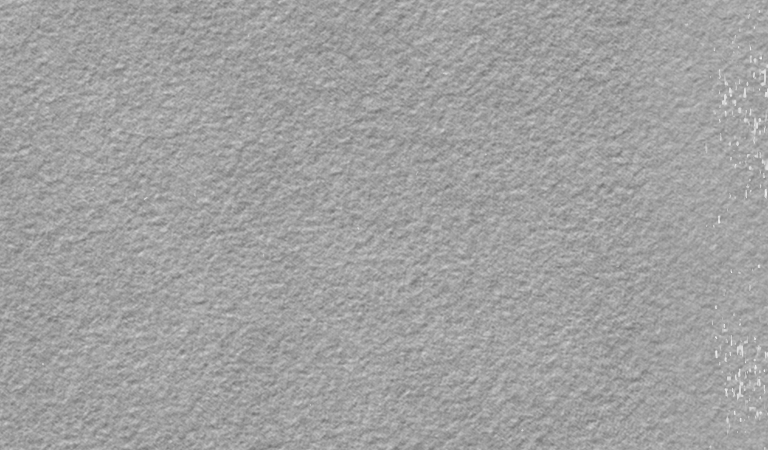
A Shadertoy shader for this texture:

```glsl
// Grey rough plaster in raking light, with chipped white streaks along the right side.
#define BASE_GREY 0.630
#define RELIEF 0.31
#define GRAIN_FREQ 80.0
#define GRAIN_TILT 0.15
#define GRAIN_STRETCH 1.2
#define LIGHT_REACH 0.0027
#define FIBRE_CONTRAST 0.075
#define FINE_GRAIN 0.045
#define CHIP_WHITE 0.92
#define CHIP_DENSITY 0.85
#define SPECK_DENSITY 0.09

float hash(vec2 p) {
    return fract(sin(dot(p, vec2(127.1, 311.7))) * 43758.5453);
}

float valueNoise(vec2 p) {
    vec2 cell = floor(p), f = fract(p);
    f = f * f * (3.0 - 2.0 * f);
    float low = mix(hash(cell), hash(cell + vec2(1, 0)), f.x);
    float high = mix(hash(cell + vec2(0, 1)), hash(cell + vec2(1, 1)), f.x);
    return mix(low, high, f.y);
}

mat2 rotation(float angle) {
    float c = cos(angle), s = sin(angle);
    return mat2(c, s, -s, c);
}

// Height of the rough surface: three octaves, turned to cross each other
float surfaceHeight(vec2 p) {
    p = rotation(-GRAIN_TILT) * p * GRAIN_FREQ;
    p.x /= GRAIN_STRETCH;
    float height = 0.0, weight = 0.48;
    for (int i = 0; i < 3; i++) {
        height += weight * valueNoise(p);
        p = rotation(0.9) * p * 1.85 + 17.3;
        weight *= 0.66;
    }
    return height;
}

// Fine fibres lying across each other on two diagonals, centred on zero
float fibres(vec2 p) {
    float rising = valueNoise(rotation(-0.65) * p * vec2(85.0, 260.0));
    float falling = valueNoise(rotation(0.75) * p * vec2(95.0, 260.0) + 31.0);
    return rising + falling - 1.0;
}

// Soft-edged capsule along y, centred on the origin
float streak(vec2 p, float halfLength, float radius, float blur) {
    p.y -= clamp(p.y, -halfLength, halfLength);
    return 1.0 - smoothstep(radius - blur, radius + blur, length(p));
}

// Short upright chips, one per cell, with staggered columns
float chips(vec2 p, vec2 cellSize, float density, float blur) {
    vec2 grid = p / cellSize;
    grid.y += hash(vec2(floor(grid.x), 7.0));
    vec2 id = floor(grid);
    float size = hash(id + 31.7);
    float halfLength = cellSize.y * mix(0.03, 0.30, size * size);
    float radius = mix(0.0010, 0.0028, pow(hash(id + 5.9), 3.0));
    vec2 jitter = (vec2(hash(id + 11.3), hash(id + 23.1)) - 0.5) * vec2(0.5, 0.3);
    vec2 local = (fract(grid) - 0.5 - jitter) * cellSize;
    local.x += 0.0025 * (valueNoise(p * 170.0) - 0.5);
    float present = step(hash(id + 3.1) + 0.02, density);
    float worn = smoothstep(0.0, 0.75, valueNoise(p * 130.0 + 4.0));
    return present * worn * streak(local, halfLength, radius, blur);
}

// Rare faint specks scattered over the whole surface
float specks(vec2 p, float blur) {
    vec2 grid = p / 0.075;
    vec2 id = floor(grid);
    vec2 jitter = (vec2(hash(id + 41.0), hash(id + 57.0)) - 0.5) * 0.7;
    vec2 local = rotation(hash(id + 63.0) * 3.0) * (fract(grid) - 0.5 - jitter) * 0.075;
    local += 0.003 * (valueNoise(p * 160.0) - 0.5);
    float present = step(hash(id + 71.0), SPECK_DENSITY);
    float strength = mix(0.2, 0.75, hash(id + 83.0));
    return present * strength * streak(local, 0.0025 * hash(id + 91.0), 0.0018, blur);
}

void mainImage(out vec4 fragColor, in vec2 fragCoord) {
    vec2 p = fragCoord / iResolution.y;
    vec2 uv = fragCoord / iResolution.xy;
    float blur = max(0.75 / iResolution.y, 0.0010);

    // Relief lit from the upper left, smoother in a band near the right side
    vec2 toLight = LIGHT_REACH * normalize(vec2(-0.45, 1.0));
    float slope = surfaceHeight(p - toLight) - surfaceHeight(p + toLight);
    float smoothBand = smoothstep(0.80, 0.89, uv.x);
    float grain = slope * RELIEF + FIBRE_CONTRAST * fibres(p);
    float grey = BASE_GREY + grain * mix(1.0, 0.78, smoothBand);

    // Broad mottling and fine grit
    grey += 0.026 * (valueNoise(p * 5.0) - 0.5) + 0.012 * smoothBand;
    grey += 0.024 * (valueNoise(p * 19.0 + 2.0) - 0.5);
    grey += FINE_GRAIN * (valueNoise(p * 290.0) - 0.5);

    // White chips gather in two patches at the right side
    float patches = sqrt(0.5 + 0.5 * cos(6.2832 * (uv.y - 0.22) / 0.51));
    float patchy = smoothstep(0.2, 0.7, valueNoise(p * 22.0 + 9.0));
    float density = smoothstep(0.905, 0.955, uv.x) * (0.1 + 0.9 * patches);
    density *= CHIP_DENSITY * (0.25 + 0.75 * patchy);
    float white = chips(p, vec2(0.011, 0.036), density, blur);

    // Ragged flakes fill in between the chips
    float flakes = valueNoise(p * vec2(180.0, 75.0) + 5.0);
    flakes = smoothstep(0.0, 0.22, flakes - 1.0 + 0.45 * density);
    white = max(white, max(0.8 * flakes, specks(p, blur)));

    grey = mix(grey, CHIP_WHITE, clamp(white, 0.0, 1.0));
    fragColor = vec4(vec3(grey), 1.0);
}
```
